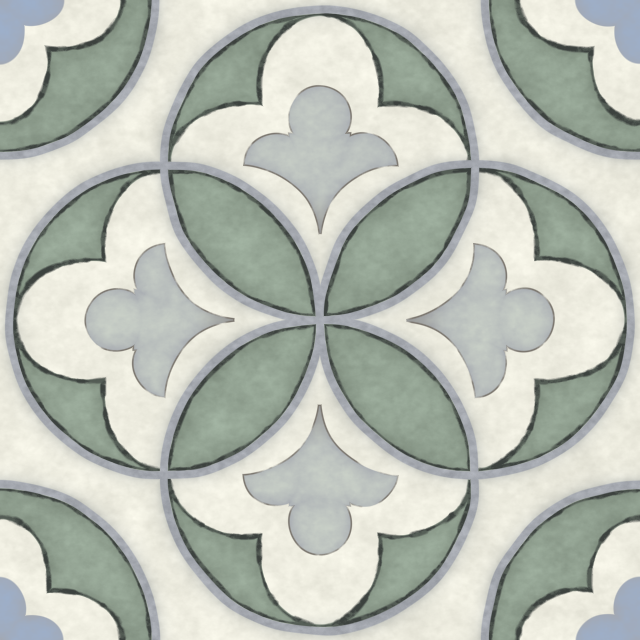
Write a WebGL 2 fragment shader that draws this pattern.

```glsl
#version 300 es
precision highp float;
uniform vec2 u_resolution;
out vec4 fragColor;

const float RADIUS = 0.243;
const float LINE_HALF = 0.0062;
const vec3 CREAM = vec3(0.935, 0.93, 0.88);
const vec3 GREEN = vec3(0.60, 0.665, 0.60);
const vec3 DEEP_GREEN = vec3(0.45, 0.50, 0.445);
const vec3 PALE_GREY = vec3(0.765, 0.79, 0.765);
const vec3 LINE_GREY = vec3(0.64, 0.655, 0.685);
const vec3 CORNER_BLUE = vec3(0.62, 0.68, 0.77);
const vec3 INK = vec3(0.22, 0.24, 0.23);
const vec3 UMBER = vec3(0.48, 0.46, 0.43);

float hash(vec2 cell) {
    vec3 v = fract(vec3(cell.xyx) * 0.1031);
    v += dot(v, v.yzx + 33.33);
    return fract((v.x + v.y) * v.z);
}

float noise(vec2 p) {
    vec2 i = floor(p), f = fract(p);
    f = f * f * (3.0 - 2.0 * f);
    return mix(mix(hash(i), hash(i + vec2(1, 0)), f.x),
               mix(hash(i + vec2(0, 1)), hash(i + vec2(1, 1)), f.x), f.y);
}

float fbm(vec2 p) {
    float sum = 0.0, weight = 0.5;
    for (int i = 0; i < 5; i++) {
        sum += weight * noise(p);
        p = mat2(1.6, 1.2, -1.2, 1.6) * p + 7.3;
        weight *= 0.5;
    }
    return sum;
}

float circle(vec2 p, vec2 centre, float radius) {
    return length(p - centre) - radius;
}

// Four elliptical lobes meeting in diagonal cusps
float quatrefoil(vec2 p, float size) {
    p = abs(p) / size;
    if (p.x > p.y) p = p.yx;
    vec2 radii = vec2(0.093, 0.120);
    return (length((p - vec2(0.0, 0.113)) / radii) - 1.0) * radii.x * size;
}

// Three round lobes above a concave pointed foot
float trefoil(vec2 p) {
    p.x = abs(p.x);
    float lobes = min(circle(p, vec2(0.0, 0.074), 0.049),
                      circle(p, vec2(0.068, -0.004), 0.052));
    vec2 box = abs(p - vec2(0.0, -0.030)) - vec2(0.048, 0.078);
    float body = min(lobes, max(box.x, box.y));
    return max(body, -circle(p, vec2(0.122, -0.122), 0.121));
}

float fill(float d, float soft) {
    return 1.0 - smoothstep(-soft, soft, d);
}

float stroke(float d, float halfWidth, float soft) {
    return fill(abs(d) - halfWidth, soft);
}

// Mottled glaze, darkened towards the edge of its shape
vec3 glaze(vec3 light, vec3 dark, float d, float mottle, float reach) {
    float shade = exp(min(d, 0.0) / reach) * 0.65 + (0.5 - mottle) * 1.1;
    return mix(light, dark, clamp(shade, -0.35, 1.0));
}

void main() {
    vec2 uv = gl_FragCoord.xy / u_resolution;
    float soft = max(0.0013, 0.8 / min(u_resolution.x, u_resolution.y));

    // Hand-drawn wobble and wear
    vec2 wobble = vec2(noise(uv * 19.0), noise(uv * 19.0 + 41.0)) - 0.5;
    float mottle = fbm(uv * 24.0);
    float grain = fbm(uv * vec2(95.0, 120.0) + 13.0);
    float wear = fbm(uv * 38.0 + 71.0);

    // Eightfold symmetry about the tile centre
    vec2 p = abs(uv - 0.5 + wobble * 0.004);
    if (p.x > p.y) p = p.yx;
    vec2 local = p - vec2(0.0, RADIUS);
    vec2 corner = 0.5 - p;

    float mainRing = length(local) - RADIUS;
    float sideRing = circle(p, vec2(RADIUS, 0.0), RADIUS);
    float cornerRing = length(corner) - RADIUS;
    float ring = min(abs(mainRing), min(abs(sideRing), abs(cornerRing)));

    // Green areas: petals, circle wedges and corner wedges
    float petal = max(mainRing, sideRing);
    float wedge = max(max(mainRing, -quatrefoil(local, 1.0) - LINE_HALF), -local.y);
    float cornerWedge = max(cornerRing, -quatrefoil(corner, 0.81) - LINE_HALF);
    float green = min(petal, min(wedge, cornerWedge)) + LINE_HALF;

    // Cream ground with soft shadows beside the rings
    vec3 color = CREAM + (mottle - 0.48) * 0.10 + (grain - 0.48) * 0.07;
    color -= vec3(0.13, 0.12, 0.10) * exp(-max(ring - LINE_HALF, 0.0) / 0.009);

    // Green glaze and its uneven ink edge
    float brush = mix(mottle, grain, 0.45);
    color = mix(color, glaze(GREEN, DEEP_GREEN, green, brush, 0.018), fill(green, soft));
    float inkWidth = 0.0012 + 0.0032 * smoothstep(0.25, 0.65, wear);
    float ink = stroke(green + 0.0022, inkWidth, soft * 1.5);
    color = mix(color, INK, ink * (0.6 + 0.35 * smoothstep(0.3, 0.6, grain)));

    // Pale ornaments, greyer towards the foot
    float ornament = trefoil(local);
    vec3 pale = glaze(PALE_GREY, LINE_GREY, ornament, brush, 0.012);
    pale = mix(pale, UMBER, 0.4 * smoothstep(-0.04, -0.11, local.y));
    color = mix(color, pale, fill(ornament, soft));
    color = mix(color, UMBER, stroke(ornament, 0.0012, soft) * smoothstep(0.22, 0.6, wear));

    // Blue corner rosettes
    float rosette = quatrefoil(corner, 0.43);
    color = mix(color, glaze(CORNER_BLUE, LINE_GREY, rosette, brush, 0.01), fill(rosette, soft));

    // Grey rings over everything
    vec3 ringColor = LINE_GREY + (grain - 0.5) * 0.16;
    color = mix(color, ringColor, stroke(ring, LINE_HALF, soft) * 0.95);

    fragColor = vec4(clamp(color, 0.0, 1.0), 1.0);
}
```
